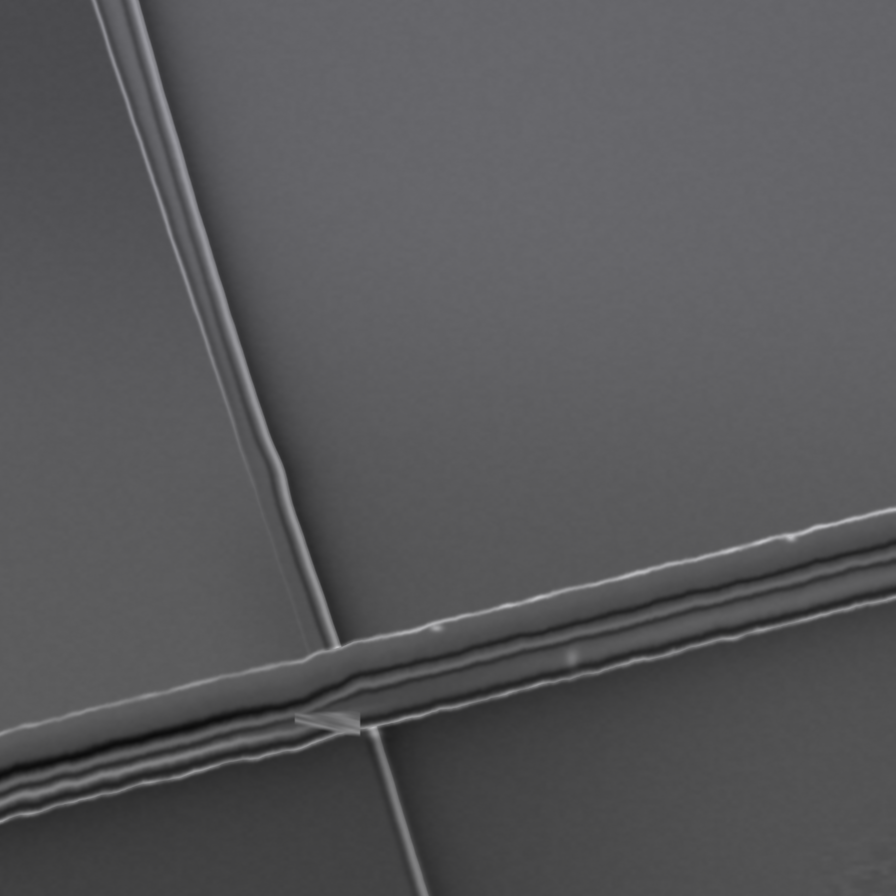
Reproduce this texture procedurally as a Shadertoy shader.

```glsl
float hash(vec2 p) {
    p = fract(p * vec2(0.1031, 0.1137));
    p += dot(p, p.yx + 33.33);
    return fract((p.x + p.y) * p.x * 7.31);
}

float noise(vec2 p) {
    vec2 i = floor(p), f = fract(p);
    f = f * f * (3.0 - 2.0 * f);
    float low = mix(hash(i), hash(i + vec2(1, 0)), f.x);
    float high = mix(hash(i + vec2(0, 1)), hash(i + vec2(1, 1)), f.x);
    return mix(low, high, f.y);
}

float fbm(vec2 p) {
    float sum = 0.0, gain = 0.5;
    for (int i = 0; i < 4; i++) {
        sum += gain * noise(p);
        p = mat2(1.6, 1.2, -1.2, 1.6) * p;
        gain *= 0.5;
    }
    return sum;
}

float ridge(float d, float width) {
    return exp(-d * d / (width * width));
}

float above(float d) {
    return smoothstep(-0.0013, 0.0013, d);
}

float band(float d, float lo, float hi) {
    return above(d - lo) * above(hi - d);
}

float glint(vec2 p, vec2 center, vec2 size) {
    vec2 q = (p - center) / size;
    return exp(-dot(q, q));
}

// Soft shadow on the positive side of an edge
float castShadow(float d, float reach) {
    return above(d) * exp(-max(d, 0.0) / reach);
}

float panelShade(vec2 p, float rail, float strip) {
    float upper = mix(0.342, 0.395, smoothstep(0.38, 0.85, p.y + 0.12 * p.x));
    upper += 0.012 * glint(p, vec2(0.6, 0.85), vec2(0.3));
    upper -= 0.035 * castShadow(strip, 0.07);
    float left = mix(0.36, 0.295, smoothstep(0.5, 1.0, p.y));
    left -= 0.04 * smoothstep(0.0, -0.16, -strip - 0.16) * smoothstep(0.5, 0.3, p.y);
    float lower = mix(0.265, 0.325, smoothstep(0.4, 0.95, p.x));
    lower -= 0.095 * castShadow(-0.098 - rail, 0.045);
    float shade = mix(left, upper, above(strip));
    return mix(lower, shade, above(rail + 0.05));
}

float upperStrip(float shade, vec2 p, float leftEdge, float rightEdge) {
    float fade = smoothstep(0.4, 0.75, p.y);
    float inside = above(leftEdge) * above(-rightEdge);
    float across = clamp(leftEdge / max(leftEdge - rightEdge, 0.001), 0.0, 1.0);
    float body = mix(0.31, 0.35, across) + 0.07 * fade * ridge(across - 0.5, 0.3);
    shade = mix(shade, body, inside * mix(0.55, 1.0, fade));
    shade -= 0.17 * castShadow(rightEdge - 0.003, 0.021);
    shade -= 0.10 * ridge(rightEdge + 0.014, 0.004);
    shade -= 0.05 * fade * ridge(leftEdge - 0.006, 0.004);
    shade += mix(0.025, 0.25, fade) * ridge(leftEdge, 0.0027);
    return shade + 0.24 * ridge(rightEdge + 0.002, 0.0048);
}

float lowerStrip(float shade, float d) {
    shade -= 0.10 * castShadow(d - 0.004, 0.025);
    shade -= 0.05 * ridge(d + 0.01, 0.005);
    return shade + 0.24 * ridge(d, 0.006);
}

float railProfile(float v, float x) {
    float leftSide = 1.0 - smoothstep(0.2, 0.48, x);
    float rightSide = smoothstep(0.4, 0.8, x);
    float groove = mix(-0.046, -0.038, smoothstep(0.34, 0.42, x));
    float shade = mix(0.36, 0.29, smoothstep(-0.005, -0.035, v));
    shade = mix(shade, 0.28, above(groove - v));
    shade -= mix(0.14, 0.23, leftSide) * ridge(v - groove, mix(0.004, 0.007, leftSide));
    shade += 0.12 * ridge(v - groove + 0.013, 0.005);
    shade -= 0.11 * ridge(v + mix(0.057, 0.067, leftSide), 0.004);
    shade += 0.22 * leftSide * ridge(v + 0.077, 0.0045);
    shade += 0.09 * rightSide * ridge(v + 0.073, 0.011);
    shade -= 0.14 * ridge(v + 0.089, 0.005);
    return shade;
}

void mainImage(out vec4 fragColor, in vec2 fragCoord) {
    vec2 p = fragCoord / iResolution.xy;
    float wobble = fbm(p * vec2(45.0, 30.0)) - 0.47;

    // Distances from the crossing seams
    float kink = 0.12 * (p.x - 0.36) * ridge(p.x - 0.36, 0.05);
    float rail = p.y - 0.182 - 0.25 * p.x - kink + 0.006 * wobble;
    float t = 1.0 - p.y;
    float bend = 0.004 * ridge(p.y - 0.475, 0.025);
    float rightEdge = p.x - 0.152 - 0.314 * t + 0.054 * t * (0.72 - t) - bend + 0.002 * wobble;
    float leftEdge = p.x - 0.104 - 0.331 * t + 0.003 * wobble;
    float lowerEdge = p.x - 0.419 - 0.305 * (0.182 - p.y) + 0.002 * wobble;

    // Panels and upright strips
    float shade = panelShade(p, rail, rightEdge);
    shade = mix(shade, upperStrip(shade, p, leftEdge, rightEdge), above(rail));
    shade = mix(shade, lowerStrip(shade, lowerEdge), above(-0.098 - rail));

    // Sloping rail with its bright lips
    shade = mix(shade, railProfile(rail, p.x), band(rail, -0.098, 0.0));
    float sparkle = 0.7 + 0.6 * noise(vec2(p.x * 60.0, 3.0));
    shade += mix(0.17, 0.32, smoothstep(0.25, 0.6, p.x)) * sparkle * ridge(rail, 0.003);
    shade += 0.26 * sparkle * ridge(rail + 0.098, 0.0033);

    // Chips and smeared joint
    shade += 0.28 * glint(p, vec2(0.487, 0.299), vec2(0.007, 0.004));
    shade += 0.28 * glint(p, vec2(0.883, 0.399), vec2(0.006, 0.004));
    shade += 0.15 * glint(p, vec2(0.639, 0.264), vec2(0.007, 0.011));
    vec2 joint = p - vec2(0.365, 0.195);
    float halfHeight = 0.005 + 0.12 * clamp(joint.x + 0.035, 0.0, 0.06);
    float smear = band(joint.x, -0.036, 0.037);
    smear *= smoothstep(0.003, -0.003, abs(joint.y + 0.09 * joint.x) - halfHeight);
    float streak = noise(vec2(joint.x * 30.0, (joint.y + 0.25 * joint.x) * 260.0));
    shade = mix(shade, 0.38 + 0.18 * streak, 0.9 * smear);
    shade += 0.2 * glint(p, vec2(0.417, 0.182), vec2(0.010, 0.006));

    // Fine grain and faint leather ripples
    shade += 0.022 * (fbm(p * vec2(150.0, 190.0)) - 0.47);
    float corner = smoothstep(0.85, 1.0, p.x) * smoothstep(0.12, 0.0, p.y);
    shade += 0.05 * corner * (noise(p * vec2(90.0, 190.0)) - 0.5);
    vec3 tint = mix(vec3(1.0, 1.0, 1.01), vec3(0.99, 0.99, 1.03), smoothstep(0.2, 0.9, p.y));
    fragColor = vec4(clamp(shade, 0.04, 0.75) * tint, 1.0);
}
```
